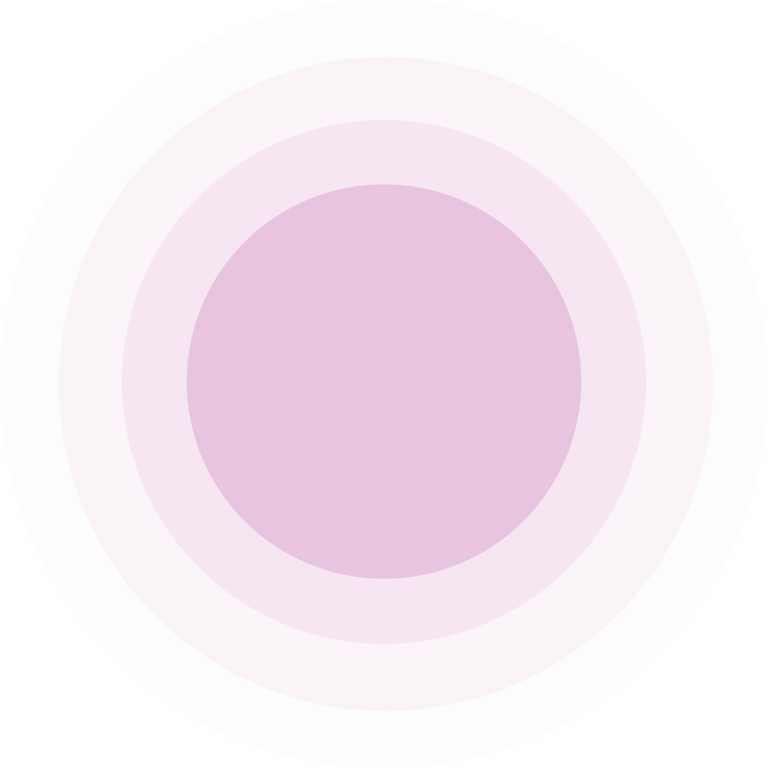
Reproduce this background procedurally as a Shadertoy shader.

```glsl
// Soft pink discs nested like a target on a white ground.
// Each disc is a circle distance function, painted from the largest
// to the smallest with an edge smoothed over about one pixel.

#define GROUND_COLOR vec3(1.0)
#define HALO_COLOR   vec3(0.992, 0.988, 0.998)
#define BLUSH_COLOR  vec3(0.980, 0.957, 0.973)
#define PETAL_COLOR  vec3(0.960, 0.902, 0.945)
#define CORE_COLOR   vec3(0.905, 0.773, 0.871)

// Discs as centre x, centre y, radius, in canvas units
#define HALO_DISC  vec3(0.5000, 0.5000, 0.5000)
#define BLUSH_DISC vec3(0.5026, 0.5000, 0.4258)
#define PETAL_DISC vec3(0.5000, 0.5026, 0.3412)
#define CORE_DISC  vec3(0.5000, 0.5032, 0.2568)

// Smoothed coverage of a disc at a point
float discCoverage(vec2 point, vec3 disc, float pixel) {
    float signedDistance = length(point - disc.xy) - disc.z;
    return 1.0 - smoothstep(-0.75 * pixel, 0.75 * pixel, signedDistance);
}

void mainImage(out vec4 fragColor, in vec2 fragCoord) {
    // Square canvas units, centred on the short side
    float side = min(iResolution.x, iResolution.y);
    vec2 point = (fragCoord - 0.5 * iResolution.xy) / side + 0.5;
    float pixel = 1.0 / side;

    // Paint from the outside in
    vec3 color = GROUND_COLOR;
    color = mix(color, HALO_COLOR, discCoverage(point, HALO_DISC, pixel));
    color = mix(color, BLUSH_COLOR, discCoverage(point, BLUSH_DISC, pixel));
    color = mix(color, PETAL_COLOR, discCoverage(point, PETAL_DISC, pixel));
    color = mix(color, CORE_COLOR, discCoverage(point, CORE_DISC, pixel));

    fragColor = vec4(color, 1.0);
}
```
